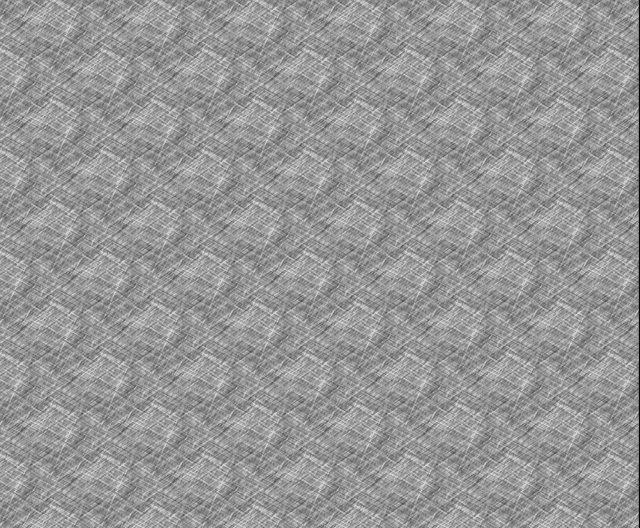
Write a Shadertoy shader that draws this texture.

```glsl
float hash(vec2 p) {
    vec3 q = fract(p.xyx * vec3(0.1031, 0.1030, 0.0973));
    q += dot(q, q.yzx + 33.33);
    return fract((q.x + q.y) * q.z);
}

// Centred value noise that tiles after "period" cells
float tiledNoise(vec2 uv, vec2 period, float seed) {
    vec2 p = uv * period;
    vec2 cell = floor(p), f = fract(p);
    f = f * f * (3.0 - 2.0 * f);
    vec2 lo = mod(cell, period) + seed;
    vec2 hi = mod(cell + 1.0, period) + seed;
    return mix(mix(hash(lo), hash(vec2(hi.x, lo.y)), f.x),
               mix(hash(vec2(lo.x, hi.y)), hash(hi), f.x), f.y) - 0.5;
}

// Half-drop lattice: whole steps along either diagonal axis repeat the tile
vec2 toDiagonal(vec2 p) { return vec2(p.x + p.y, p.x - p.y); }

// Offset from the nearest repeat of a point
vec2 tileOffset(vec2 p, vec2 center) {
    vec2 d = fract(toDiagonal(p - center) + 0.5) - 0.5;
    return 0.5 * vec2(d.x + d.y, d.x - d.y);
}

float softSpot(vec2 p, vec2 center, vec2 radius) {
    vec2 d = tileOffset(p, center) / radius;
    return exp(-dot(d, d));
}

// Thin line fading out towards both ends
float scratch(vec2 p, vec2 center, float angle, float halfLength, float width) {
    vec2 d = tileOffset(p, center);
    vec2 along = vec2(cos(angle), sin(angle));
    float t = dot(d, along);
    float across = abs(dot(d, vec2(-along.y, along.x)));
    return (1.0 - smoothstep(0.2 * width, width, across))
         * (1.0 - smoothstep(0.5 * halfLength, halfLength, abs(t)));
}

void mainImage(out vec4 fragColor, in vec2 fragCoord) {
    float tileSize = 0.192;
    vec2 p = fragCoord / iResolution.y / tileSize;
    float pixel = 1.0 / (iResolution.y * tileSize);
    vec2 ab = toDiagonal(p);
    float a = ab.x, b = ab.y;

    // Brushed grain in rising, falling and steep directions
    float shade = 0.56;
    shade += 0.16 * tiledNoise(vec2(b, 5.0 * b - a), vec2(22.0, 11.0), 3.0);
    shade += 0.16 * tiledNoise(vec2(a, 3.0 * a - b), vec2(16.0, 18.0), 61.0);
    shade += 0.13 * tiledNoise(vec2(a, 3.0 * b + a), vec2(18.0, 17.0), 127.0);
    shade += 0.10 * tiledNoise(ab, vec2(50.0), 211.0);

    // Broad light and dark patches
    shade += 0.07 * tiledNoise(ab, vec2(4.0), 307.0);
    shade += 0.045 * softSpot(p, vec2(0.40, 0.09), vec2(0.14, 0.12));
    shade -= 0.045 * softSpot(p, vec2(0.65, 0.68), vec2(0.17, 0.10));
    float flecks = 0.6 + tiledNoise(ab, vec2(22.0), 401.0);
    shade -= 0.15 * flecks * softSpot(p, vec2(0.54, 0.23), vec2(0.10, 0.025));

    // Crossing scratches, light and dark
    for (int i = 0; i < 90; i++) {
        float id = float(i);
        vec2 center = vec2(hash(vec2(id, 1.0)), hash(vec2(id, 2.0)));
        float pick = hash(vec2(id, 3.0));
        float angle = pick < 0.45 ? 0.66 : (pick < 0.85 ? -0.52 : 1.05);
        angle += 0.25 * (hash(vec2(id, 4.0)) - 0.5);
        float halfLength = mix(0.08, 0.32, hash(vec2(id, 5.0)));
        float strength = hash(vec2(id, 6.0)) < 0.55 ? 0.08 : -0.075;
        float width = max(0.010, 0.8 * pixel);
        shade += strength * scratch(p, center, angle, halfLength, width);
    }

    // Bright gouges
    for (int i = 0; i < 4; i++) {
        float k = float(i) - 1.5;
        vec2 center = vec2(0.90 + 0.025 * k, 0.11 + 0.022 * k);
        shade += 0.11 * scratch(p, center, -0.56, 0.14 - 0.02 * abs(k), 0.013);
    }

    // Dark strip along the right edge
    float x = fragCoord.x / iResolution.x;
    shade = clamp(shade, 0.32, 0.82) * (1.0 - smoothstep(0.9973, 0.9988, x));
    fragColor = vec4(vec3(shade), 1.0);
}
```
